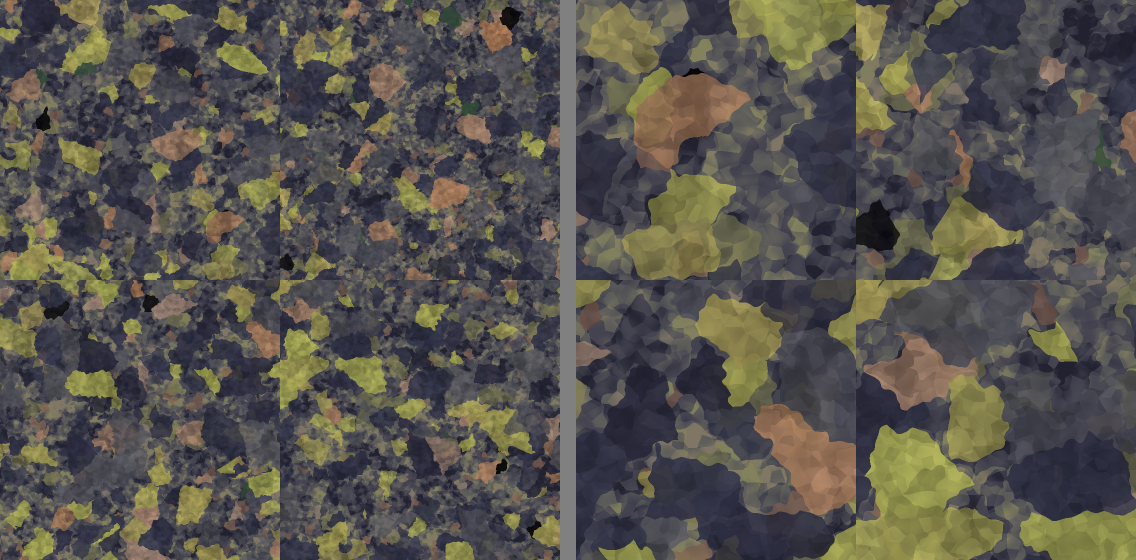
Left: the whole. Right: its middle third, enlarged.
Reproduce this texture procedurally as a Shadertoy shader.

```glsl
vec3 hash3(vec2 p) {
    vec3 q = fract(p.xyx * vec3(0.1031, 0.1030, 0.0973));
    q += dot(q, q.yxz + 33.33);
    return fract((q.xxy + q.yzz) * q.zyx);
}

float gradientNoise(vec2 p) {
    vec2 cell = floor(p), f = p - cell;
    vec2 w = f * f * f * (f * (f * 6.0 - 15.0) + 10.0);
    vec4 corner;
    for (int i = 0; i < 4; i++) {
        vec2 o = vec2(i & 1, i >> 1);
        float angle = 6.2832 * hash3(cell + o).x;
        corner[i] = dot(vec2(cos(angle), sin(angle)), f - o);
    }
    vec2 row = mix(corner.xz, corner.yw, w.x);
    return 1.4 * mix(row.x, row.y, w.y);
}

// Random triple of the nearest scattered point
vec3 fragment(vec2 p) {
    vec2 base = floor(p), nearest = base;
    float best = 9.0;
    for (int y = -1; y <= 1; y++)
    for (int x = -1; x <= 1; x++) {
        vec2 id = base + vec2(x, y);
        vec2 d = id + hash3(id).xy - p;
        float dist = dot(d, d);
        if (dist < best) { best = dist; nearest = id; }
    }
    return hash3(nearest + 57.0);
}

mat2 rotate(float a) {
    return mat2(cos(a), sin(a), -sin(a), cos(a));
}

vec3 leafLitter(vec2 uv) {
    // Four tiles, each with its own scatter; the upper right is finer
    vec2 tile = floor(uv * 2.0);
    vec2 p = (uv + tile * vec2(3.7, 5.3)) * (1.0 + 0.3 * tile.x * tile.y);

    // Ragged outlines
    vec2 q = p + 0.005 * vec2(gradientNoise(p * 55.0), gradientNoise(p * 55.0 + 19.0));
    q += 0.003 * vec2(gradientNoise(p * 140.0 + 7.0), gradientNoise(p * 140.0 + 41.0));

    // Crumbled ground built from three sizes of fragment
    vec3 fine = fragment(p * vec2(125.0, 145.0));
    vec3 medium = fragment(q * 72.0 + 11.0);
    vec3 coarse = fragment(q * 36.0 + 23.0);
    float patches = gradientNoise(p * 9.0 + 3.0);
    float tone = 0.47 + 0.32 * (fine.x - 0.5) + 0.42 * (medium.x - 0.5)
               + 0.34 * (coarse.x - 0.5) + 0.18 * patches
               + 0.16 * gradientNoise(p * 95.0);

    vec3 pale = mix(vec3(0.50, 0.45, 0.41), vec3(0.51, 0.51, 0.36), medium.y);
    vec3 color = mix(vec3(0.13, 0.13, 0.19), vec3(0.27, 0.265, 0.315), smoothstep(0.08, 0.42, tone));
    color = mix(color, vec3(0.36, 0.36, 0.35), smoothstep(0.40, 0.60, tone));
    color = mix(color, pale, smoothstep(0.58, 0.82, tone));

    // Small rusty and mossy crumbs
    color = mix(color, vec3(0.52, 0.38, 0.30), 0.6 * step(0.955, medium.z));
    color = mix(color, vec3(0.50, 0.50, 0.29), 0.5 * step(0.91, coarse.z));

    // Flakes of leaf, smallest first
    for (int i = 0; i < 4; i++) {
        float k = float(i);
        vec2 s = rotate(0.7 * k) * q * (46.0 * pow(0.74, k)) * vec2(1.0, 0.82);
        vec3 leaf = fragment(s + 31.0 * k);
        float olive = 0.045 + 0.035 * patches - 0.015 * tile.x * tile.y;
        float grain = 0.76 + 0.48 * tone;
        float cover = 0.70 + 0.25 * leaf.y;
        vec3 tint = color;
        if (leaf.x < olive)
            tint = mix(vec3(0.60, 0.61, 0.30), vec3(0.59, 0.53, 0.31), leaf.z * leaf.z) * grain;
        else if (leaf.x > 0.978)
            tint = mix(vec3(0.62, 0.44, 0.31), vec3(0.57, 0.48, 0.43), leaf.z) * grain;
        else if (leaf.x > 0.900)
            tint = mix(vec3(0.15, 0.15, 0.22), vec3(0.20, 0.21, 0.29), leaf.z) * grain;
        else if (leaf.x > 0.845)
            tint = mix(vec3(0.27, 0.27, 0.32), vec3(0.33, 0.33, 0.35), leaf.z) * grain;
        else if (leaf.x > 0.842)
            tint = vec3(0.19, 0.29, 0.21);
        else if (leaf.x > 0.839 && i < 2)
            tint = vec3(0.01, 0.01, 0.02);
        color = mix(color, tint, cover);
    }
    return color;
}

void mainImage(out vec4 fragColor, in vec2 fragCoord) {
    // Four samples per point smooth the fragment edges
    vec3 sum = vec3(0.0);
    for (int i = 0; i < 4; i++) {
        vec2 jitter = vec2(i & 1, i >> 1) * 0.5 - 0.25;
        sum += leafLitter((fragCoord + jitter) / iResolution.xy);
    }
    fragColor = vec4(sum * 0.25, 1.0);
}
```
